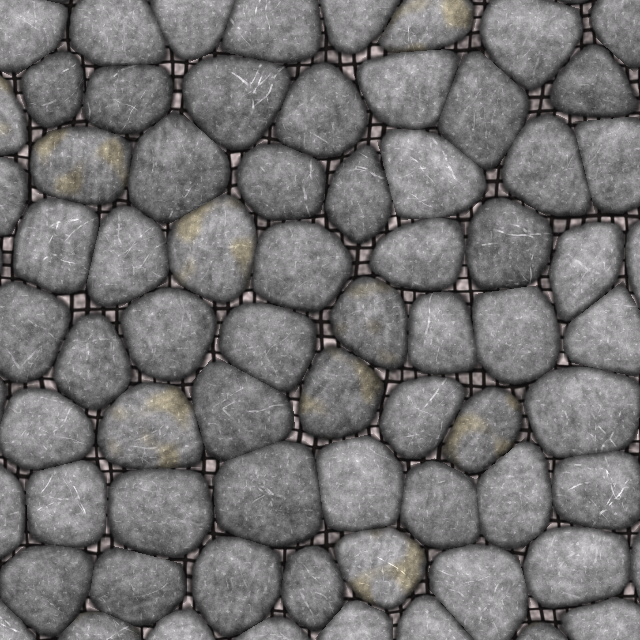
Write a three.js fragment shader that draws this texture.

```glsl
// Grey river pebbles packed over a dark woven mesh with pale pinkish squares.
// Pebbles are jittered Voronoi cells rounded by a soft minimum of the border
// distances; gradient noise and broken scratches texture their surface.

varying vec2 vUv;

const float PEBBLES = 7.2;        // pebbles across the canvas
const float ROW_HEIGHT = 0.9;     // row spacing, in pebble widths
const float JITTER = 0.68;        // scatter of pebble centres
const float ROUNDING = 10.0;      // lower is rounder
const float GROWTH = 0.042;       // makes neighbours touch
const float MAX_INSET = 0.05;     // largest random shrink of a pebble
const float EDGE_BLUR = 0.014;    // softness of pebble outlines
const float RIM_WIDTH = 0.085;    // width of the dark contact rim
const float DOME_WIDTH = 0.22;    // width of the soft rounding
const float MESH_COUNT = 45.0;    // mesh squares across the canvas
const float GRAIN = 0.18;         // strength of the surface grain
const vec2 LIGHT_DIR = vec2(-0.25, 0.97);
const vec3 STONE_TINT = vec3(1.0, 0.99, 1.0);
const vec3 OCHRE_TINT = vec3(1.08, 1.02, 0.88);
const vec3 CORD_COLOR = vec3(0.11, 0.095, 0.095);
const vec3 SQUARE_COLOR = vec3(0.68, 0.63, 0.63);

vec2 hash2(vec2 p) {
  vec3 h = fract(vec3(p.xyx) * vec3(0.1031, 0.1030, 0.0973));
  h += dot(h, h.yzx + 33.33);
  return fract((h.xx + h.yz) * h.zy);
}

float gradAt(vec2 cell, vec2 corner, vec2 f) {
  float angle = 6.2832 * hash2(cell + corner).x;
  return dot(vec2(cos(angle), sin(angle)), f - corner);
}

float gradientNoise(vec2 p) {
  vec2 i = floor(p), f = p - i;
  vec2 u = f * f * f * (f * (f * 6.0 - 15.0) + 10.0);
  float low = mix(gradAt(i, vec2(0, 0), f), gradAt(i, vec2(1, 0), f), u.x);
  float high = mix(gradAt(i, vec2(0, 1), f), gradAt(i, vec2(1, 1), f), u.x);
  return 1.4 * mix(low, high, u.y);
}

float fbm(vec2 p) {
  float sum = 0.0, amp = 0.5;
  for (int i = 0; i < 4; i++) {
    sum += amp * gradientNoise(p);
    p = mat2(1.6, 1.2, -1.2, 1.6) * p + 7.3;
    amp *= 0.8;
  }
  return sum;
}

mat2 rotation(float a) {
  return mat2(cos(a), sin(a), -sin(a), cos(a));
}

// Centre of a pebble in the staggered, jittered grid.
vec2 pebbleCentre(vec2 id) {
  vec2 grid = vec2(id.x + 0.5 * mod(id.y, 2.0), id.y * ROW_HEIGHT);
  return grid + JITTER * (hash2(id + 31.0) - 0.5);
}

// Inside distance to the pebble outline; also its id, the offset from its
// centre and the outward lean of its surface.
float pebbleField(vec2 p, out vec2 id, out vec2 local, out vec2 lean) {
  float row = floor(p.y / ROW_HEIGHT + 0.5);
  vec2 base = vec2(floor(p.x - 0.5 * mod(row, 2.0) + 0.5), row);
  float nearest = 100.0;
  for (int y = -2; y <= 2; y++)
    for (int x = -2; x <= 2; x++) {
      vec2 cell = base + vec2(x, y);
      vec2 r = pebbleCentre(cell) - p;
      if (dot(r, r) < nearest) {
        nearest = dot(r, r);
        id = cell;
        local = -r;
      }
    }
  float total = 0.0;
  lean = vec2(0.0);
  for (int y = -2; y <= 2; y++)
    for (int x = -2; x <= 2; x++) {
      vec2 r = pebbleCentre(base + vec2(x, y)) - p;
      vec2 across = r + local;
      if (dot(across, across) > 0.0001) {
        vec2 n = normalize(across);
        float w = exp(-ROUNDING * dot(0.5 * (r - local), n));
        total += w;
        lean += w * n;
      }
    }
  lean /= total;
  float wobble = 0.02 * gradientNoise(p * 4.0) + 0.007 * gradientNoise(p * 13.0);
  float inset = MAX_INSET * hash2(id + 5.0).x - GROWTH;
  return -log(total) / ROUNDING - inset + wobble;
}

// Pale squares between dark cords, shaded under the pebbles.
vec3 meshColor(vec2 uv, float inside) {
  vec2 warp = vec2(gradientNoise(uv * 9.0), gradientNoise(uv * 9.0 + 40.0));
  vec2 p = uv * MESH_COUNT * vec2(1.0, 0.94) + 0.5 * warp;
  vec2 rnd = hash2(floor(p) + 11.0);
  vec2 q = abs(fract(p) - 0.5) - vec2(0.28, 0.30) - 0.07 * (rnd - 0.5);
  float box = length(max(q, 0.0)) + min(max(q.x, q.y), 0.0) - 0.1;
  float square = 1.0 - smoothstep(-0.08, 0.07, box);
  float tone = mix(0.68, 1.16, rnd.y) + 0.25 * gradientNoise(uv * 130.0);
  float shade = mix(0.4, 1.0, smoothstep(0.0, 0.05, -inside));
  return mix(CORD_COLOR, SQUARE_COLOR * tone, square) * shade;
}

// Thin, nearly straight, broken pale lines across one pebble.
float scratches(vec2 local, vec2 id) {
  float bend = 0.05 * gradientNoise(local * 4.0 + id * 3.7);
  float breaks = smoothstep(-0.35, 0.3, gradientNoise(local * 13.0 + id));
  float sum = 0.0;
  for (int i = 0; i < 7; i++) {
    vec2 place = hash2(id + float(i) * 19.0 + 3.0);
    vec2 look = hash2(id + float(i) * 23.0 + 9.0);
    vec2 s = rotation(6.2832 * look.x) * (local - 0.7 * (place - 0.5));
    float width = mix(0.007, 0.018, look.y * look.y);
    float line = 1.0 - smoothstep(0.3 * width, width, abs(s.y + bend));
    float reach = mix(0.08, 0.4, place.x);
    sum += line * (1.0 - smoothstep(0.5 * reach, reach, abs(s.x))) * (0.4 + look.y);
  }
  return min(sum, 1.4) * breaks;
}

vec3 stoneColor(vec2 uv, float inside, vec2 id, vec2 local, vec2 lean) {
  vec2 rnd = hash2(id + 71.0), kind = hash2(id + 113.0);
  vec2 q = rotation(6.2832 * rnd.y) * local + 50.0 * rnd;
  float tone = mix(0.46, 0.61, rnd.x);

  // Mottling, striations, grain, pale specks and scratches.
  tone += 0.08 * gradientNoise(q * 3.0) + GRAIN * fbm(uv * 52.0);
  tone += 0.08 * kind.y * gradientNoise(q * vec2(2.0, 17.0));
  tone += 0.13 * smoothstep(0.4, 0.7, gradientNoise(uv * 170.0));
  tone += scratches(local, id) * mix(0.08, 0.27, kind.x * kind.x);

  // Rounded form: dark contact rim, soft dome, light from above.
  float rim = smoothstep(-0.01, RIM_WIDTH, inside);
  float dome = smoothstep(0.0, DOME_WIDTH, inside);
  tone *= mix(0.42, 1.0, rim) * mix(0.86, 1.02, dome);
  tone += 0.065 * dot(lean, LIGHT_DIR);
  float stain = step(0.85, kind.y) * smoothstep(0.0, 0.5, gradientNoise(q * 2.5));
  return tone * mix(STONE_TINT, OCHRE_TINT, stain);
}

void main() {
  vec2 id, local, lean;
  float inside = pebbleField(vUv * PEBBLES + 20.0, id, local, lean);
  vec3 stone = stoneColor(vUv, inside, id, local, lean);
  float cover = smoothstep(-EDGE_BLUR, EDGE_BLUR, inside);
  vec3 color = mix(meshColor(vUv, inside), stone, cover);
  gl_FragColor = vec4(clamp(color, 0.0, 1.0), 1.0);
}
```
